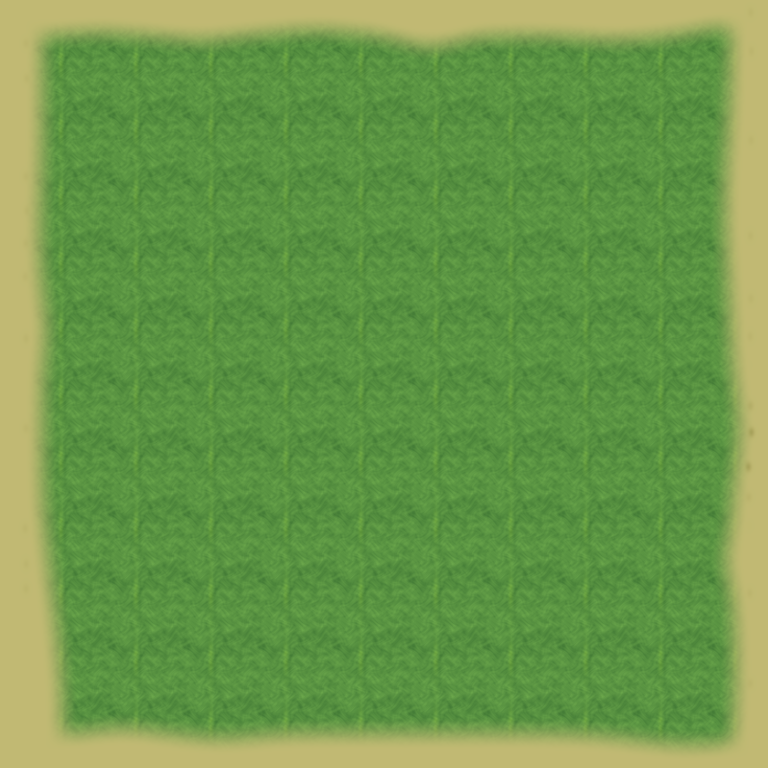
A Shadertoy shader for this texture:

```glsl
#define TILE vec2(0.0976, 0.0865)
#define TILE_ORIGIN vec2(0.0815, 0.6276)
#define EDGE_BLUR 0.022
#define GRASS_DARK vec3(0.270, 0.490, 0.215)
#define GRASS_LIGHT vec3(0.430, 0.665, 0.300)
#define SAND vec3(0.755, 0.727, 0.450)
#define SEAM_GLOW 0.30
#define GRAIN 1.0
#define SPECK_DEPTH 0.13

const float TAU = 6.28319;

vec2 hash2(vec2 p) {
    return fract(sin(vec2(dot(p, vec2(127.1, 311.7)), dot(p, vec2(269.5, 183.3)))) * 4375.85);
}

float bump(float x, float center, float width) {
    float d = (x - center) / width;
    return exp(-d * d);
}

// Cellular distance, wrapping over a whole number of cells, centred near zero
float cellular(vec2 p, vec2 cells) {
    p *= cells;
    vec2 cell = floor(p), f = p - cell;
    float nearest = 4.0;
    for (int y = -1; y <= 1; y++)
    for (int x = -1; x <= 1; x++) {
        vec2 o = vec2(x, y);
        vec2 d = o + hash2(mod(cell + o, cells) + cells) - f;
        nearest = min(nearest, dot(d, d));
    }
    return sqrt(nearest) - 0.46;
}

// Soft coverage of the lawn, with a wavy limit on each side
float lawnMask(vec2 uv) {
    float left = 0.055 + 0.026 * (1.0 - smoothstep(0.06, 0.40, uv.y))
               + 0.005 * bump(uv.y, 0.57, 0.05) - 0.003 * bump(uv.y, 0.70, 0.08);
    float right = 0.952 - 0.008 * bump(uv.y, 0.73, 0.12) + 0.009 * bump(uv.y, 0.44, 0.07)
                - 0.007 * bump(uv.y, 0.27, 0.04) + 0.005 * bump(uv.y, 0.13, 0.10);
    float top = 0.953 + 0.004 * bump(uv.x, 0.13, 0.05) - 0.005 * bump(uv.x, 0.26, 0.05)
              + 0.007 * bump(uv.x, 0.41, 0.07) - 0.013 * bump(uv.x, 0.56, 0.05)
              - 0.005 * bump(uv.x, 0.80, 0.06) + 0.010 * bump(uv.x, 0.94, 0.05);
    float bottom = 0.045 + 0.006 * bump(uv.x, 0.16, 0.05) - 0.006 * bump(uv.x, 0.29, 0.06)
                 - 0.014 * bump(uv.x, 0.90, 0.10);
    vec4 inside = vec4(uv.x - left, right - uv.x, top - uv.y, uv.y - bottom);
    vec4 cover = smoothstep(-EDGE_BLUR, EDGE_BLUR, inside);
    return cover.x * cover.y * cover.z * cover.w;
}

vec3 grass(vec2 uv) {
    vec2 p = fract((uv - TILE_ORIGIN) / TILE);
    vec2 c = fract(p + 0.5) - 0.5;

    // Bent coordinates keep the tile periodic but hide the cell grid
    vec2 w = p + 0.035 * sin(TAU * (2.0 * p.yx + vec2(0.1, 0.6)))
               + 0.015 * sin(TAU * (5.0 * p.yx + vec2(0.4, 0.2)));

    // Mottled clumps and blades in several directions
    float shade = 0.46;
    shade -= 0.30 * GRAIN * cellular(w, vec2(5.0, 4.0));
    shade += 0.34 * GRAIN * cellular(w + 0.37, vec2(9.0, 8.0));
    shade -= 0.30 * GRAIN * cellular(vec2(w.x + w.y, w.y), vec2(13.0, 6.0));
    shade -= 0.30 * GRAIN * cellular(vec2(w.x, w.y - w.x), vec2(7.0, 14.0));
    shade += 0.22 * GRAIN * cellular(w + 0.71, vec2(17.0, 15.0));

    // Broken dark patches and pale tufts of each tile
    shade -= 0.17 * bump(w.y, 0.66, 0.11) * bump(w.x, 0.32, 0.30);
    shade -= 0.12 * bump(w.y, 0.52, 0.09) * bump(w.x, 0.76, 0.16);
    shade += 0.07 * bump(w.y, 0.32, 0.12) * bump(w.x, 0.60, 0.22);
    float tufts = bump(p.x, 0.18, 0.10) + 0.6 * bump(p.x, 0.46, 0.07) + 0.9 * bump(p.x, 0.88, 0.07);
    float rows = bump(c.y, 0.04, 0.05) + bump(c.y, -0.14, 0.05);
    shade += 0.17 * tufts * rows;

    // Vertical seam: an uneven bright rim beside a faint shadow
    float uneven = 0.75 + 0.25 * sin(TAU * 5.0 * p.y + 2.0 * sin(TAU * 2.0 * p.y));
    float rim = bump(c.x, -0.022, 0.032) * uneven * (0.18 + 0.82 * bump(p.y, 0.40, 0.17));
    shade += SEAM_GLOW * rim - 0.13 * uneven * bump(c.x, 0.03, 0.022);

    vec3 color = mix(GRASS_DARK, GRASS_LIGHT, clamp(shade, 0.0, 1.15));
    return color + vec3(0.035, 0.025, -0.03) * rim;
}

// Faint pebbles along the left and right borders
float specks(vec2 uv) {
    float side = step(0.5, uv.x);
    float row = floor(uv.y * 24.0);
    vec2 h = hash2(vec2(row, side + 3.0));
    vec2 center = vec2(mix(0.032, 0.976, side) + 0.006 * (h.x - 0.5),
                       (row + 0.3 + 0.4 * h.y) / 24.0);
    vec2 d = (uv - center) / vec2(0.004, 0.006);
    float strength = 0.15 * step(0.5, h.x) + 0.75 * side * bump(uv.y, 0.41, 0.05);
    return strength * exp(-dot(d, d));
}

void mainImage(out vec4 fragColor, in vec2 fragCoord) {
    vec2 uv = fragCoord / iResolution.xy;
    vec3 sand = SAND - SPECK_DEPTH * specks(uv);
    fragColor = vec4(mix(sand, grass(uv), lawnMask(uv)), 1.0);
}
```
